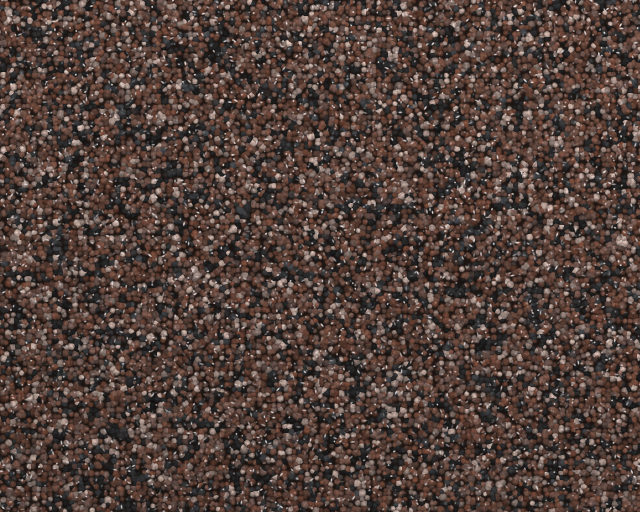
A WebGL 1 fragment shader for this texture:

```glsl
precision highp float;
// Coarse sandy stone: packed brown, black and pale grains with small bright glints.

uniform vec2 u_resolution;

// Sizes, counted per canvas height
const float GRAINS = 98.0;
const float GLINTS = 112.0;
const float CLUSTER_SCALE = 0.23;
const float CLUSTER_AMOUNT = 0.85;

// Shares of the grain kinds
const float DARK_SHARE = 0.27;
const float PALE_SHARE = 0.14;
const float GLINT_SHARE = 0.36;

// Colours
const vec3 BROWN = vec3(0.355, 0.250, 0.210);
const vec3 RUST = vec3(0.350, 0.215, 0.165);
const vec3 MAUVE = vec3(0.370, 0.300, 0.280);
const vec3 BLACK = vec3(0.125, 0.120, 0.120);
const vec3 SLATE = vec3(0.210, 0.215, 0.225);
const vec3 PALE = vec3(0.550, 0.480, 0.450);
const vec3 GAP = vec3(0.120, 0.085, 0.070);
const vec3 GLINT = vec3(0.880, 0.850, 0.850);

vec3 hash3(vec2 p) {
  vec3 q = fract(p.xyx * vec3(0.1031, 0.1030, 0.0973));
  q += dot(q, q.yxz + 33.33);
  return fract((q.xxy + q.yzz) * q.zyx);
}

float cornerSlope(vec2 corner, vec2 offset) {
  float angle = 6.2832 * hash3(corner + 71.0).x;
  return dot(vec2(cos(angle), sin(angle)), offset);
}

float gradientNoise(vec2 p) {
  vec2 i = floor(p);
  vec2 f = p - i;
  vec2 w = f * f * f * (f * (f * 6.0 - 15.0) + 10.0);
  vec2 e = vec2(1.0, 0.0);
  float low = mix(cornerSlope(i, f), cornerSlope(i + e, f - e), w.x);
  float high = mix(cornerSlope(i + e.yx, f - e.yx), cornerSlope(i + 1.0, f - 1.0), w.x);
  return mix(low, high, w.y);
}

// Mineral colour of one grain; dark grains gather in clusters
vec3 grainColour(vec2 id) {
  vec3 pick = hash3(id + 19.0);
  vec3 tone = hash3(id + 143.0);
  float kind = pick.x + CLUSTER_AMOUNT * gradientNoise(id * CLUSTER_SCALE);
  vec3 colour = mix(mix(RUST, BROWN, tone.x), MAUVE, tone.y * tone.y);
  colour *= 0.78 + 0.44 * tone.z;
  vec3 dark = mix(BLACK, SLATE, tone.x * tone.x) * (0.75 + 0.5 * tone.z);
  colour = mix(colour, dark, 1.0 - smoothstep(DARK_SHARE - 0.04, DARK_SHARE + 0.04, kind));
  vec3 pale = PALE * (0.75 + 0.5 * tone.y);
  return mix(colour, pale, step(1.0 - PALE_SHARE, pick.y));
}

// Nearest rounded grain, lit from above with dark gaps around it
vec3 grainLayer(vec2 p) {
  vec2 cell = floor(p);
  vec2 nearestId = cell;
  vec2 nearestOffset = vec2(0.0);
  float nearest = 9.0;
  for (int y = -1; y <= 1; y++) {
    for (int x = -1; x <= 1; x++) {
      vec2 id = cell + vec2(float(x), float(y));
      vec3 h = hash3(id);
      vec2 offset = p - id - 0.5 - 0.8 * (h.xy - 0.5);
      offset /= mix(0.48, 0.82, h.z * h.z);
      float d = dot(offset, offset);
      if (d < nearest) {
        nearest = d;
        nearestId = id;
        nearestOffset = offset;
      }
    }
  }
  float shade = 1.15 - 0.38 * nearest + 0.16 * nearestOffset.y;
  shade += 0.35 * gradientNoise(p * 2.1);
  vec3 colour = grainColour(nearestId) * max(shade, 0.3);
  return mix(colour, GAP, 0.8 * smoothstep(0.65, 1.5, nearest));
}

// Strength of the small, randomly turned slivers of light
float glintLayer(vec2 p) {
  vec2 cell = floor(p);
  float light = 0.0;
  for (int y = -1; y <= 1; y++) {
    for (int x = -1; x <= 1; x++) {
      vec2 id = cell + vec2(float(x), float(y));
      vec3 place = hash3(id + 311.0);
      vec3 form = hash3(id + 467.0);
      vec2 offset = p - id - place.xy;
      float angle = 3.1416 * form.x;
      vec2 axis = vec2(cos(angle), sin(angle));
      vec2 turned = vec2(dot(offset, axis), dot(offset, vec2(-axis.y, axis.x)));
      float stretch = form.y * form.y;
      float r = length(turned / vec2(0.24 + 0.36 * stretch, 0.22));
      float strength = 0.25 + 0.75 * form.z * form.z;
      strength *= step(place.z, GLINT_SHARE);
      light = max(light, strength * (1.0 - smoothstep(0.35, 1.25, r)));
    }
  }
  return light;
}

void main() {
  vec3 colour = vec3(0.0);
  // Four samples per pixel smooth the grain edges
  for (int i = 0; i < 4; i++) {
    float k = float(i);
    vec2 shift = vec2(mod(k, 2.0), floor(k / 2.0)) * 0.5 - 0.25;
    vec2 p = (gl_FragCoord.xy + shift) / u_resolution.y;
    colour += 0.25 * mix(grainLayer(p * GRAINS), GLINT, glintLayer(p * GLINTS));
  }
  // Slightly brighter towards the upper right
  vec2 uv = gl_FragCoord.xy / u_resolution;
  colour *= 0.93 + 0.04 * uv.x + 0.10 * uv.y;
  gl_FragColor = vec4(colour, 1.0);
}
```
